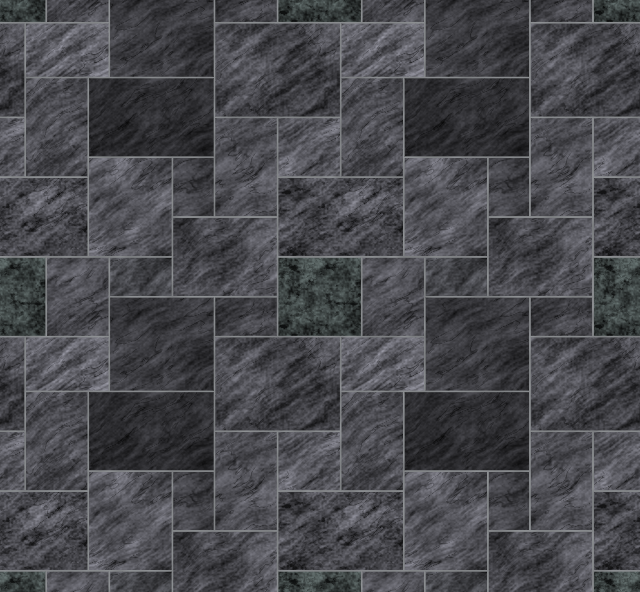
A WebGL 1 fragment shader for this texture:

```glsl
precision highp float;
// Dark slate paving: fifteen mixed slabs with pale joints, repeated about two by two.

uniform vec2 u_resolution;

const vec2 PERIOD = vec2(15.0, 15.75);      // one repeat, in layout cells
const vec2 REPEATS = vec2(2.029, 1.886);    // repeats across and down
const vec2 ORIGIN = vec2(1.20, 3.89);       // layout corner, from the top left
const vec2 CELL = vec2(1.05, 1.0);          // proportions of a cell
const float JOINT_HALF_WIDTH = 0.043;
const vec3 JOINT_COLOR = vec3(0.52, 0.53, 0.54);
const vec3 SLATE_TINT = vec3(0.985, 0.985, 1.06);
const vec3 MOSS_TINT = vec3(0.92, 1.03, 1.02);
const vec2 GRAIN_DIRECTION = vec2(0.84, -0.54);
const vec2 GRAIN_SCALE = vec2(0.65, 2.1);   // along and across the grain
const vec2 ROUGH_SCALE = vec2(1.9, 1.5);
const float STREAK = 0.95;
const float MOTTLE = 0.85;
const float RELIEF = 0.75;
const float SPECKLE = 0.30;
const float CRACK = 0.34;

struct Slab {
  vec2 at;      // position inside the slab
  vec2 size;
  vec2 seed;
  vec3 finish;  // tone, roughness, moss
};

float hash(vec2 p) {
  return fract(sin(dot(p, vec2(127.1, 311.7))) * 43758.5453);
}

float noise(vec2 p) {
  vec2 i = floor(p);
  vec2 f = fract(p);
  f = f * f * (3.0 - 2.0 * f);
  float low = mix(hash(i), hash(i + vec2(1.0, 0.0)), f.x);
  float high = mix(hash(i + vec2(0.0, 1.0)), hash(i + 1.0), f.x);
  return mix(low, high, f.y);
}

float fbm(vec2 p) {
  float sum = 0.0;
  float amplitude = 0.5;
  for (int i = 0; i < 4; i++) {
    sum += amplitude * noise(p);
    p = p * 2.03 + 17.3;
    amplitude *= 0.56;
  }
  return sum / 1.025;
}

// Keep this slab if the point lies on it, wrapping at the repeat.
void lay(vec2 p, vec4 rect, vec3 finish, inout Slab hit) {
  vec2 at = mod(p - rect.xy, PERIOD);
  if (at.x < rect.z && at.y < rect.w) {
    hit = Slab(at * CELL, rect.zw * CELL, rect.xy * 3.7 + 5.0, finish);
  }
}

Slab findSlab(vec2 p) {
  Slab s = Slab(vec2(0.0), vec2(0.0), vec2(0.0), vec3(0.0));
  lay(p, vec4(0.0, 0.0, 3.0, 5.0), vec3(0.28, 0.2, 0.0), s);
  lay(p, vec4(3.0, 0.0, 6.0, 4.0), vec3(0.17, 0.2, 0.0), s);
  lay(p, vec4(9.0, 2.0, 3.0, 5.0), vec3(0.29, 0.1, 0.0), s);
  lay(p, vec4(12.0, 2.0, 3.0, 3.0), vec3(0.36, 0.1, 0.0), s);
  lay(p, vec4(3.0, 4.0, 4.0, 5.0), vec3(0.33, 0.0, 0.0), s);
  lay(p, vec4(7.0, 4.0, 2.0, 3.0), vec3(0.26, 0.1, 0.0), s);
  lay(p, vec4(12.0, 5.0, 6.0, 4.0), vec3(0.30, 0.6, 0.0), s);
  lay(p, vec4(7.0, 7.0, 5.0, 4.0), vec3(0.30, 0.2, 0.0), s);
  lay(p, vec4(12.0, 9.0, 4.0, 4.0), vec3(0.24, 1.0, 1.0), s);
  lay(p, vec4(1.0, 9.0, 3.0, 4.0), vec3(0.31, 0.0, 0.0), s);
  lay(p, vec4(4.0, 9.0, 3.0, 2.0), vec3(0.29, 0.1, 0.1), s);
  lay(p, vec4(4.0, 11.0, 5.0, 4.75), vec3(0.22, 0.1, 0.0), s);
  lay(p, vec4(9.0, 11.0, 3.0, 2.0), vec3(0.25, 0.1, 0.0), s);
  lay(p, vec4(0.0, 13.0, 4.0, 2.75), vec3(0.40, 0.1, 0.0), s);
  lay(p, vec4(9.0, 13.0, 6.0, 4.75), vec3(0.28, 0.3, 0.0), s);
  return s;
}

// Cleft stone: slanted streaks, soft mottling, side light, cracks and specks.
vec3 slate(Slab s) {
  vec2 q = s.at + s.seed;
  vec2 across = vec2(-GRAIN_DIRECTION.y, GRAIN_DIRECTION.x);
  vec2 grain = vec2(dot(q, GRAIN_DIRECTION), dot(q, across));
  grain.y += 0.45 * (noise(q * 0.8) - 0.5);
  grain *= mix(GRAIN_SCALE, ROUGH_SCALE, s.finish.z);

  float height = fbm(grain);
  float slope = height - fbm(grain + vec2(0.08, 0.28));
  float mottle = fbm(q * 0.45 + 31.0);
  float speck = noise(q * 11.0) - 0.5;
  float vein = abs(fbm(grain * 0.75 + 53.0) - 0.5);
  float crack = smoothstep(0.035, 0.0, vein) * smoothstep(0.40, 0.62, mottle);
  float pits = smoothstep(0.56, 0.74, fbm(q * vec2(2.6, 3.4) + 71.0));

  float shade = 1.0 + STREAK * (height - 0.5) + MOTTLE * (mottle - 0.5);
  shade += RELIEF * (1.0 + 0.6 * s.finish.y) * slope;
  shade += SPECKLE * (1.0 + s.finish.y) * speck;
  shade -= CRACK * crack + 0.55 * s.finish.y * pits;
  shade += 0.10 * s.finish.y;
  return s.finish.x * max(shade, 0.25) * mix(SLATE_TINT, MOSS_TINT, s.finish.z);
}

void main() {
  vec2 uv = gl_FragCoord.xy / u_resolution;
  vec2 view = REPEATS * PERIOD;
  vec2 p = vec2(uv.x, 1.0 - uv.y) * view - ORIGIN;
  Slab slab = findSlab(p);

  // Joints, softened over one pixel.
  vec2 margin = min(slab.at, slab.size - slab.at);
  float edge = min(margin.x, margin.y);
  float pixel = view.y / u_resolution.y;
  float stone = smoothstep(-0.5, 0.5, (edge - JOINT_HALF_WIDTH) / pixel);
  vec3 joint = JOINT_COLOR * (0.92 + 0.16 * noise(p * 2.0));
  gl_FragColor = vec4(mix(joint, slate(slab), stone), 1.0);
}
```
